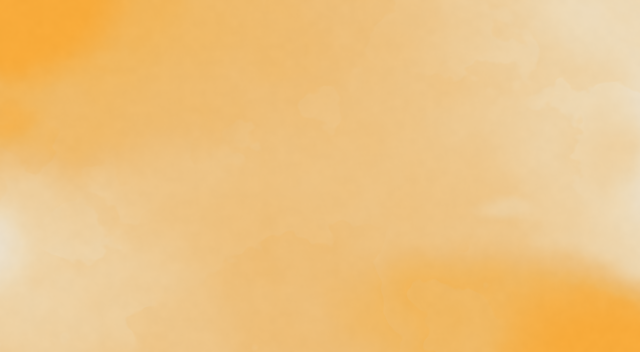
A WebGL 2 fragment shader for this background:

```glsl
#version 300 es
precision highp float;
// Draws a warm watercolour background: orange corners, sandy middle, cream sides.
uniform vec2 u_resolution;
out vec4 fragColor;

// Pigment scale, from saturated orange to nearly bare paper
const vec3 PIGMENTS[7] = vec3[7](
    vec3(0.97, 0.67, 0.23),
    vec3(0.94, 0.72, 0.38),
    vec3(0.93, 0.74, 0.46),
    vec3(0.93, 0.77, 0.53),
    vec3(0.93, 0.81, 0.62),
    vec3(0.93, 0.85, 0.71),
    vec3(0.92, 0.88, 0.81));

float hash(vec2 p) {
    return fract(sin(dot(p, vec2(127.1, 311.7))) * 43758.5453);
}

float valueNoise(vec2 p) {
    vec2 cell = floor(p);
    vec2 f = fract(p);
    f = f * f * (3.0 - 2.0 * f);
    float low = mix(hash(cell), hash(cell + vec2(1.0, 0.0)), f.x);
    float high = mix(hash(cell + vec2(0.0, 1.0)), hash(cell + 1.0), f.x);
    return mix(low, high, f.y);
}

// Layered noise, centred on zero
float fbm(vec2 p) {
    float sum = 0.0;
    float amplitude = 0.5;
    for (int i = 0; i < 6; i++) {
        sum += amplitude * (valueNoise(p) - 0.5);
        p = mat2(1.6, 1.2, -1.2, 1.6) * p + 7.3;
        amplitude *= 0.5;
    }
    return sum;
}

// Blends an elliptical wash into the tone, solid inside its core
float wash(float tone, vec2 p, vec2 center, vec2 radii, float core, float target) {
    float d = length((p - center) / radii);
    return mix(tone, target, 1.0 - smoothstep(core, 1.0, d));
}

// Ragged dried edges along noise contours, fading out in places
float driedEdges(vec2 p, float levels) {
    float ramp = fract((fbm(p) + 0.5) * levels);
    float presence = smoothstep(-0.1, 0.15, fbm(p * 1.3 + 17.0));
    return (smoothstep(0.46, 0.54, ramp) - ramp) * presence;
}

vec3 pigment(float tone) {
    float t = clamp(tone, 0.0, 5.999);
    int i = int(t);
    return mix(PIGMENTS[i], PIGMENTS[i + 1], fract(t));
}

float paintTone(vec2 p) {
    // Sandy middle fading to cream on the right
    float tone = mix(2.7, 4.7, smoothstep(0.6, 1.02, p.x + 0.15 * (p.y - 0.5)));
    tone = wash(tone, p, vec2(0.97, 0.97), vec2(0.20, 0.22), 0.1, 5.1);
    tone = wash(tone, p, vec2(1.03, 0.62), vec2(0.10, 0.42), 0.1, 5.8);
    tone = wash(tone, p, vec2(0.93, 0.57), vec2(0.08, 0.15), 0.2, 4.0);
    tone = wash(tone, p, vec2(0.78, 0.41), vec2(0.07, 0.05), 0.2, 4.2);
    // Ochre from the top and bottom centre
    tone = wash(tone, p, vec2(0.36, 1.02), vec2(0.34, 0.48), 0.2, 1.5);
    tone = wash(tone, p, vec2(0.46, 0.12), vec2(0.20, 0.44), 0.2, 2.1);
    // Cream on the lower left
    tone = wash(tone, p, vec2(0.0, 0.20), vec2(0.38, 0.46), 0.2, 4.4);
    tone = wash(tone, p, vec2(-0.02, 0.29), vec2(0.09, 0.17), 0.1, 5.8);
    // Orange on the upper left
    tone = wash(tone, p, vec2(0.05, 0.70), vec2(0.44, 0.24), 0.3, 1.4);
    tone = wash(tone, p, vec2(0.0, 0.67), vec2(0.09, 0.12), 0.1, 0.6);
    tone = wash(tone, p, vec2(0.14, 1.02), vec2(0.26, 0.34), 0.4, 0.8);
    tone = wash(tone, p, vec2(0.0, 1.02), vec2(0.22, 0.32), 0.55, 0.0);
    // Orange on the lower right, sloping down to the right
    vec2 sloped = p + vec2(0.0, 0.28 * (p.x - 0.75));
    tone = wash(tone, sloped, vec2(0.84, 0.04), vec2(0.38, 0.32), 0.5, 1.0);
    return wash(tone, p, vec2(0.97, 0.0), vec2(0.26, 0.25), 0.3, 0.0);
}

void main() {
    vec2 uv = gl_FragCoord.xy / u_resolution;
    vec2 paper = vec2(uv.x * u_resolution.x / u_resolution.y, uv.y);

    // Ragged bleeding of the washes
    vec2 bleed = vec2(fbm(paper * 5.0), fbm(paper * 5.0 + 31.0));
    float tone = paintTone(uv + bleed * vec2(0.08, 0.12));

    // Cloudy pigment and dried edges, calmer in the solid orange
    float clouds = 0.9 * fbm(paper * 5.0 + 13.0 + bleed);
    float edges = 0.5 * driedEdges(paper * 2.2 + 5.0, 5.0);
    tone += (clouds + edges) * smoothstep(0.0, 1.2, tone);

    // Fine paper grain
    float grain = 0.018 * fbm(paper * 45.0);
    fragColor = vec4(pigment(tone) + grain, 1.0);
}
```
